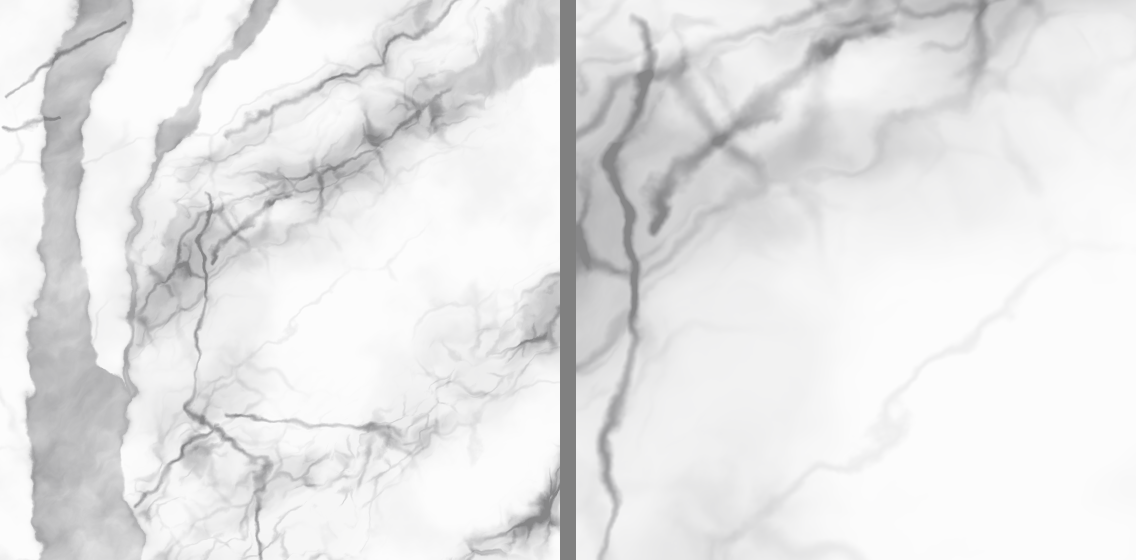
Left: the whole. Right: its middle third, enlarged.
A WebGL 2 fragment shader for this texture:

```glsl
#version 300 es
precision highp float;
// White marble with a broad grey band, diagonal vein belts and fine cracks.

#define WHITE 0.988
#define BAND_INK 0.205
#define RIM_INK 0.17
#define SEAM_INK 0.27
#define CRACK_INK 0.19
#define HAZE_INK 0.19
#define WARP 0.13
#define FINE_WARP 0.026
#define CRACK_SCALE 15.0
#define SOFT 0.004

uniform vec2 u_resolution;
out vec4 fragColor;

// Belts running up to the right: offset, spread, strength
const vec3 BELTS[5] = vec3[5](
  vec3(0.39, 0.035, 0.55), vec3(0.235, 0.075, 1.0), vec3(-0.09, 0.085, 0.8),
  vec3(-0.36, 0.07, 1.0), vec3(-0.70, 0.045, 1.3));

// Main fractures, each from xy to zw
const vec4 SEAMS[11] = vec4[11](
  vec4(0.39, 0.62, 0.38, 0.44), vec4(0.38, 0.44, 0.35, 0.28),
  vec4(0.35, 0.28, 0.46, 0.17), vec4(0.46, 0.17, 0.46, 0.0),
  vec4(0.42, 0.26, 0.53, 0.255), vec4(0.53, 0.255, 0.71, 0.21),
  vec4(0.24, 0.12, 0.40, 0.235), vec4(0.40, 0.52, 0.52, 0.65),
  vec4(0.0, 0.84, 0.20, 0.99), vec4(0.0, 0.775, 0.12, 0.81),
  vec4(0.43, 0.78, 0.82, 1.0));

float hash(vec2 p) {
  return fract(sin(dot(p, vec2(127.1, 311.7))) * 43758.5453);
}

float noise(vec2 p) {
  vec2 i = floor(p), f = fract(p);
  f = f * f * (3.0 - 2.0 * f);
  return mix(mix(hash(i), hash(i + vec2(1, 0)), f.x),
             mix(hash(i + vec2(0, 1)), hash(i + vec2(1, 1)), f.x), f.y);
}

float fbm(vec2 p) {
  float sum = 0.0, amp = 0.516;
  for (int i = 0; i < 5; i++) {
    sum += amp * noise(p);
    p = mat2(1.6, 1.2, -1.2, 1.6) * p + 7.3;
    amp *= 0.5;
  }
  return sum;
}

// Cell borders: 1 on the crack, 0 inside a cell
float cracks(vec2 p, float width) {
  vec2 cell = floor(p);
  float nearest = 9.0, second = 9.0;
  for (int y = -1; y <= 1; y++)
    for (int x = -1; x <= 1; x++) {
      vec2 c = cell + vec2(x, y);
      float d = length(c + vec2(hash(c), hash(c + 41.7)) - p);
      second = min(second, max(nearest, d));
      nearest = min(nearest, d);
    }
  return 1.0 - smoothstep(0.0, width, second - nearest);
}

float segment(vec2 p, vec4 s) {
  vec2 a = p - s.xy, b = s.zw - s.xy;
  return length(a - b * clamp(dot(a, b) / dot(b, b), 0.0, 1.0));
}

void main() {
  vec2 uv = gl_FragCoord.xy / u_resolution;
  vec2 warp = vec2(fbm(uv * 5.0), fbm(uv * 5.0 + 17.0)) - 0.5;
  vec2 fine = vec2(fbm(uv * 30.0 + 3.0), fbm(uv * 30.0 + 29.0)) - 0.5;
  vec2 p = uv + WARP * warp + FINE_WARP * fine;
  vec2 dir = normalize(vec2(1.0, 0.8));
  vec2 q = vec2(dot(p, dir) * 0.6, dot(p, vec2(-dir.y, dir.x)));
  float patches = fbm(q * 11.0 + 5.0);
  float grain = fbm(q * 38.0 + 11.0);

  // Broad band and the narrow strap leaning away from it
  float left = 0.03 + 0.09 * p.y * p.y;
  float right = mix(0.228, 0.155 + 0.06 * smoothstep(0.7, 1.0, p.y), smoothstep(0.30, 0.37, p.y));
  float strap = 0.23 + 0.21 * pow(max(p.y - 0.45, 0.0) / 0.55, 1.3);
  float strapHalf = 0.004 + 0.034 * smoothstep(0.25, 0.75, noise(vec2(p.y * 9.0, 4.0)));
  float strapDist = max(abs(p.x - strap) * 0.9 - strapHalf, 0.3 - p.y);
  float bandDist = min(max(left - p.x, p.x - right), strapDist);
  float band = smoothstep(SOFT, -SOFT, bandDist);
  float rim = exp(-abs(bandDist) / 0.005) * smoothstep(0.3, 0.65, noise(uv * 22.0));
  float outside = smoothstep(-0.01, 0.03, p.x - max(right, strap));

  // Density of the vein belts
  float belt = 0.0;
  for (int i = 0; i < 5; i++) {
    float spread = BELTS[i].y;
    if (i == 3) spread += 0.09 * smoothstep(0.72, 0.48, p.x);
    float d = (p.y - 0.8 * p.x - BELTS[i].x) / spread;
    float reach = i == 2 ? smoothstep(0.52, 0.40, p.x) : 1.0;
    belt = max(belt, BELTS[i].z * reach * exp(-d * d));
  }
  float rubble = exp(-dot((p - vec2(0.32, 0.53)) / vec2(0.08, 0.11), (p - vec2(0.32, 0.53)) / vec2(0.08, 0.11)));
  belt = max(belt, 1.2 * rubble) * outside;

  // Crack network and soft grey clouds inside the belts
  float net = cracks(q * CRACK_SCALE, 0.17) * smoothstep(0.3, 0.6, patches);
  net += 0.6 * cracks(q * CRACK_SCALE * 2.1 + 9.0, 0.24) * smoothstep(0.4, 0.62, grain);
  float haze = smoothstep(0.42, 0.68, patches + 0.1 * rubble) * (0.5 + grain);
  float wedge = 0.048 * smoothstep(0.70, 0.9, p.x) - abs(p.y - 0.92 - 0.35 * (p.x - 0.92));
  wedge = smoothstep(-0.004, 0.012, wedge) * smoothstep(0.70, 0.76, p.x);

  // Main fractures with uneven thickness
  float seam = 0.0;
  float thick = 0.0025 + 0.006 * noise(uv * 17.0 + 8.0);
  for (int i = 0; i < 11; i++)
    seam = max(seam, 1.0 - smoothstep(0.0, thick + SOFT * 0.5, segment(p, SEAMS[i])));
  seam *= 0.45 + 0.8 * noise(uv * 26.0);

  // Layers of ink on white stone
  float ink = 0.035 * smoothstep(0.45, 0.75, fbm(uv * 7.0 + 31.0));
  ink += 0.05 * cracks(q * 6.0 + 3.0, 0.06) * smoothstep(0.45, 0.65, patches);
  ink += belt * (CRACK_INK * net + HAZE_INK * haze + 0.025);
  float bandInk = BAND_INK + 0.30 * (patches - 0.5) + 0.16 * (grain - 0.5);
  ink = mix(ink, bandInk, max(band, 0.9 * wedge));
  ink += RIM_INK * rim + SEAM_INK * seam;
  float tone = WHITE - min(ink, 0.46);
  fragColor = vec4(vec3(tone) + vec3(0.0, 0.0, 0.02) * min(ink, 0.3), 1.0);
}
```
